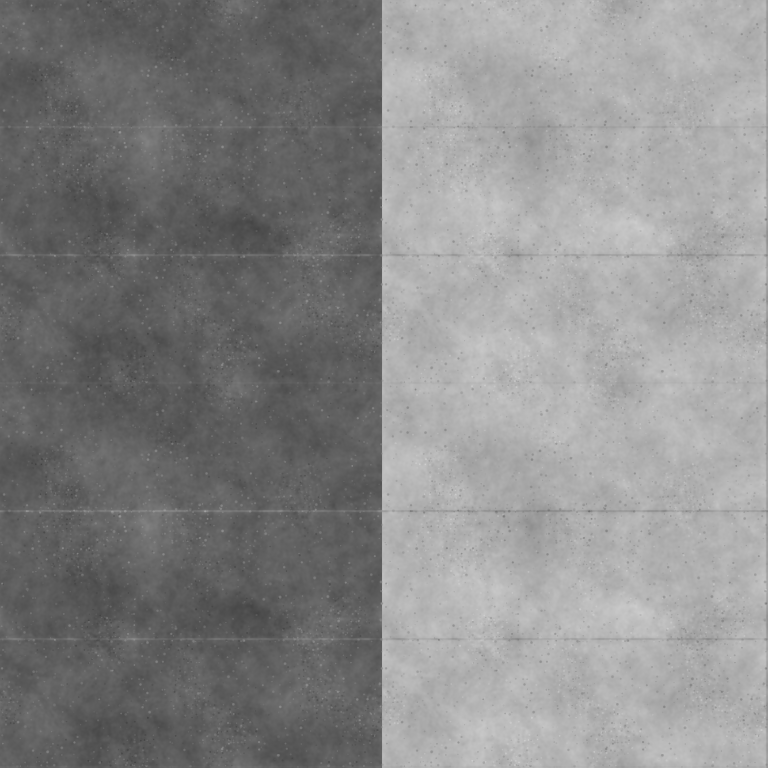
A Shadertoy shader for this texture:

```glsl
// Cast concrete panels: a dark column and a light column of six slabs each.
// One height-like relief, tiling twice each way, is built from cellular splats,
// stains, grit and joints; it brightens the dark side and dims the light side.

const float SLABS = 6.0;             // slabs down the canvas
const float TILES = 2.0;             // relief repeats across and down
const float SEAM_X = 0.4975;         // border between the columns
const float JOINT_SHIFT = 0.0012;    // height of the lowest joint
const float JOINT_HALF = 0.0011;     // half width of a joint
const float JOINT_SOFT = 0.0012;     // fade beside a joint
const float JOINT_GAIN = 0.075;
const float JOINT_STRENGTH[6] = float[6](0.3, 0.85, 1.0, 0.25, 0.9, 0.45);
const float DARK_TONE = 0.366;
const float LIGHT_TONE = 0.703;
const vec3 TINT = vec3(1.0);
const float CLOUD_GAIN = 0.098;
const float GRAIN_GAIN = 0.013;
const float GRIT_GAIN = 0.13;
const float EDGE_GAIN = 0.022;
// Stains inside a tile: centre, radius, gain
const vec4 PALE_STAIN = vec4(0.38, 0.615, 0.11, 0.060);
const vec4 DARK_STAIN = vec4(0.68, 0.390, 0.08, -0.065);
const vec4 SMALL_STAIN = vec4(0.42, 0.120, 0.035, -0.060);
const float TAU = 6.28318;

vec3 hash3(vec2 p) {
    vec3 q = fract(p.xyx * vec3(0.1031, 0.1030, 0.0973));
    q += dot(q, q.yxz + 33.33);
    return fract((q.xxy + q.yzz) * q.zyx);
}

// Tiling cellular noise: rounded splats of random sign, about -1 to 1
float splatNoise(vec2 p, float cells, float seed) {
    p *= cells;
    vec2 base = floor(p);
    float sum = 0.0;
    for (int j = -1; j <= 1; j++)
    for (int i = -1; i <= 1; i++) {
        vec2 cell = base + vec2(i, j);
        vec3 rnd = hash3(mod(cell, cells) + seed);
        vec2 away = cell + rnd.xy - p;
        float weight = max(0.0, 1.0 - dot(away, away));
        sum += weight * weight * (2.0 * rnd.z - 1.0);
    }
    return sum;
}

// Soft dots, one at most per cell; density is the share of cells filled
float grit(vec2 p, float cells, float radius, float density, float seed, float blur) {
    p *= cells;
    vec2 cell = floor(p);
    vec3 rnd = hash3(mod(cell, cells) + seed);
    vec3 place = hash3(rnd.zx * 91.7 + rnd.y * 57.3);
    float size = radius * cells * (0.6 + 0.6 * place.z);
    vec2 centre = cell + 0.2 + 0.6 * place.xy;
    float dotMask = 1.0 - smoothstep(size * 0.3, size + blur * cells, length(p - centre));
    return dotMask * smoothstep(0.0, 0.03, density - rnd.z) * (0.3 + 0.7 * rnd.x);
}

float clouds(vec2 p) {
    float sum = 0.0, cells = 5.0, gain = 0.37;
    for (int octave = 0; octave < 6; octave++) {
        sum += gain * splatNoise(p, cells, 17.0 * float(octave) + 3.0);
        cells = floor(cells * 1.9);
        gain *= 0.80;
    }
    return sum;
}

float stain(vec2 p, vec4 spot) {
    vec2 away = fract(p - spot.xy + 0.5) - 0.5;
    away.y *= 1.3;
    return spot.w * exp(-dot(away, away) / (spot.z * spot.z));
}

void mainImage(out vec4 fragColor, in vec2 fragCoord) {
    vec2 uv = fragCoord / iResolution.xy;
    float px = 1.0 / min(iResolution.x, iResolution.y);
    vec2 p = uv * TILES;

    // Mottling, bent by sines and small splats into ragged patches
    vec2 bent = p + 0.006 * sin(TAU * (p.yx * vec2(5.0, 4.0) + p * vec2(2.0, 3.0)))
                  + 0.006 * vec2(splatNoise(p, 22.0, 601.0), splatNoise(p, 22.0, 647.0));
    float relief = CLOUD_GAIN * clouds(bent);
    relief += stain(bent, PALE_STAIN) + stain(bent, DARK_STAIN) + stain(bent, SMALL_STAIN);

    // Horizontal joints: unbroken but uneven, each of its own strength
    float wear = splatNoise(p, 60.0, 211.0);
    float row = (uv.y - JOINT_SHIFT) * SLABS;
    float nearest = floor(row + 0.5);
    float gap = abs(row - nearest) / SLABS;
    float strength = JOINT_STRENGTH[int(mod(nearest, SLABS))];
    float uneven = clamp(0.8 + 0.4 * wear, 0.45, 1.1);
    float line = 1.0 - smoothstep(JOINT_HALF - 0.5 * px, JOINT_HALF + JOINT_SOFT, gap);
    float halo = exp(-gap * gap / 0.00002);
    relief += JOINT_GAIN * strength * (line * uneven + 0.18 * halo * (1.0 + 1.5 * wear));

    // Grain and scattered grit, thicker in patches and beside the joints
    float patchMask = smoothstep(0.1, 0.8, splatNoise(bent, 9.0, 131.0));
    float crowd = patchMask + 0.8 * strength * exp(-gap / 0.008);
    relief += GRAIN_GAIN * (0.7 + crowd) * splatNoise(p, 150.0, 701.0);
    relief += GRIT_GAIN * grit(p, 53.0, 0.0038, 0.15 + 0.10 * crowd, 307.0, px);
    relief += 0.6 * GRIT_GAIN * grit(p, 101.0, 0.0026, 0.07 + 0.28 * crowd, 401.0, px);
    relief -= 0.5 * GRIT_GAIN * grit(p, 89.0, 0.0028, 0.05 + 0.28 * patchMask, 503.0, px);

    // Two columns carrying opposite signs of the relief
    float light = smoothstep(-0.6 * px, 0.6 * px, uv.x - SEAM_X);
    float tone = mix(DARK_TONE + relief, LIGHT_TONE - relief, light);

    // Rubbed column edges and the thin seam at the far right
    float side = abs(fract((uv.x - SEAM_X) * TILES + 0.5) - 0.5) / TILES;
    tone += EDGE_GAIN * exp(-side / 0.006) * (1.0 + 0.8 * wear);
    tone -= 0.10 * smoothstep(-px, px, uv.x - SEAM_X - 0.5);

    fragColor = vec4(clamp(TINT * tone, 0.0, 1.0), 1.0);
}
```
